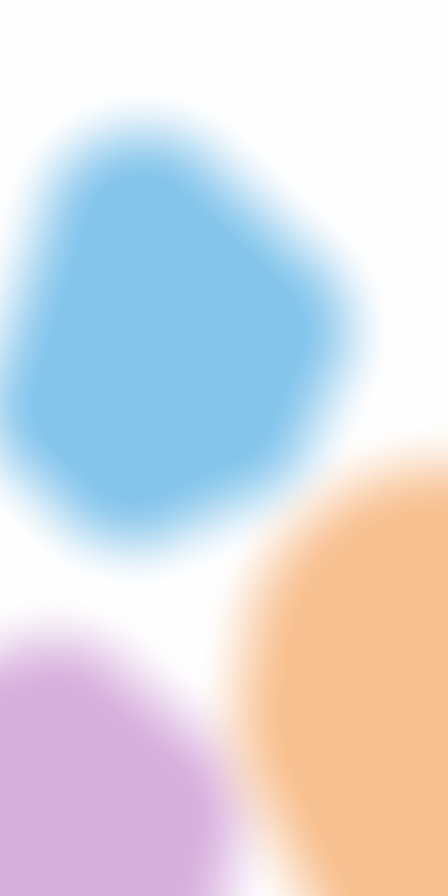
This background is drawn by a WebGL 1 fragment shader. Its source:

```glsl
precision highp float;
// Soft blurred blobs of sky blue, peach and lilac on a white ground.
uniform vec2 u_resolution;

// Accumulates x: distance to the edge a-b, y: greatest outward side.
vec2 addEdge(vec2 acc, vec2 p, vec2 a, vec2 b) {
  vec2 edge = b - a, rel = p - a;
  float t = clamp(dot(rel, edge) / max(dot(edge, edge), 1e-6), 0.0, 1.0);
  float side = edge.x * rel.y - edge.y * rel.x;
  return vec2(min(acc.x, length(rel - edge * t)), max(acc.y, side));
}

// Distance outside a convex clockwise pentagon, zero within it.
float pentagon(vec2 p, vec2 a, vec2 b, vec2 c, vec2 d, vec2 e) {
  vec2 acc = vec2(10.0, -10.0);
  acc = addEdge(acc, p, a, b);
  acc = addEdge(acc, p, b, c);
  acc = addEdge(acc, p, c, d);
  acc = addEdge(acc, p, d, e);
  acc = addEdge(acc, p, e, a);
  return acc.y > 0.0 ? acc.x : 0.0;
}

// Coverage of a core shape grown by radius, with a wide feathered rim.
float softBlob(float coreDistance, float radius, float feather) {
  return 1.0 - smoothstep(radius - feather, radius + feather, coreDistance);
}

void main() {
  // The canvas is one unit wide and two units tall.
  vec2 p = gl_FragCoord.xy / u_resolution * vec2(1.0, 2.0);

  float blueCore = pentagon(p, vec2(0.318, 1.479), vec2(0.552, 1.258),
    vec2(0.482, 1.094), vec2(0.299, 1.01), vec2(0.203, 1.102));
  float lilacCore = pentagon(p, vec2(0.117, 0.333), vec2(0.299, 0.177),
    vec2(0.26, -0.005), vec2(-0.1, 0.02), vec2(-0.05, 0.28));
  // The peach core is a triangle, so its last corner repeats.
  vec2 peachLeft = vec2(0.974, 0.411);
  float peachCore = pentagon(p, vec2(0.99, 0.516), vec2(1.094, 0.164),
    peachLeft, peachLeft, peachLeft);

  // Layer the blobs over the ground.
  vec3 color = vec3(0.997);
  color = mix(color, vec3(0.518, 0.772, 0.922), softBlob(blueCore, 0.22, 0.11));
  color = mix(color, vec3(0.845, 0.685, 0.867), softBlob(lilacCore, 0.234, 0.11));
  color = mix(color, vec3(0.97, 0.752, 0.563), softBlob(peachCore, 0.44, 0.11));
  gl_FragColor = vec4(color, 1.0);
}
```
